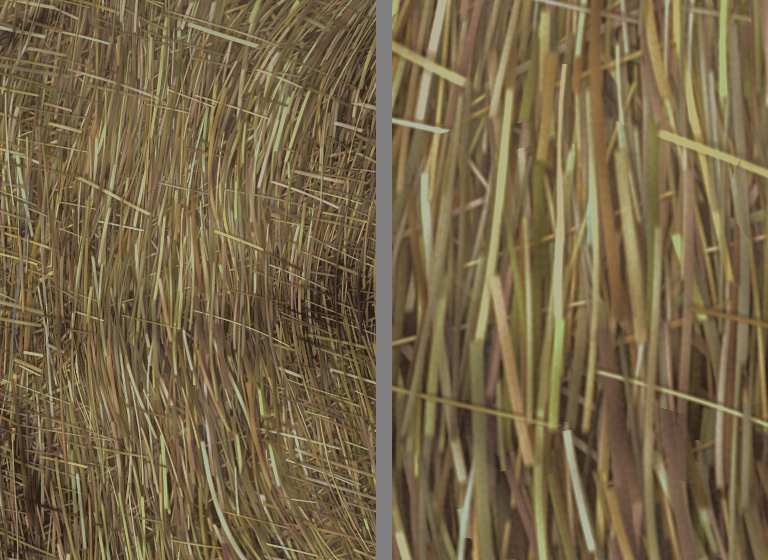
Left: the whole. Right: its middle third, enlarged.
Write a Shadertoy shader that draws this texture.

```glsl
#define LAYERS 28
#define CELL vec2(0.03, 0.16)
#define STEM_WIDTH 0.0024
#define SOFTNESS 0.0013
#define SHADOW_DEPTH 0.32
#define GRAIN 0.07
#define SHADE_COLOR vec3(0.21, 0.16, 0.12)
#define STEM_COLOR vec3(0.37, 0.30, 0.21)
#define STRAW_COLOR vec3(0.58, 0.50, 0.33)
#define PALE_COLOR vec3(0.67, 0.66, 0.50)
#define TWINE_COLOR vec3(0.47, 0.50, 0.54)

vec4 hash4(vec3 p) {
    vec4 q = fract(p.xyzx * vec4(0.1031, 0.1030, 0.0973, 0.1099));
    q += dot(q, q.wzxy + 33.33);
    return fract((q.xxyz + q.yzzw) * q.zywx);
}

vec2 gradient(vec2 cell) {
    float a = 6.2832 * hash4(vec3(cell, 7.0)).x;
    return vec2(cos(a), sin(a));
}

float gradientNoise(vec2 p) {
    vec2 i = floor(p), f = fract(p);
    vec2 u = f * f * f * (f * (f * 6.0 - 15.0) + 10.0);
    vec2 e = vec2(0.0, 1.0);
    float low = mix(dot(gradient(i), f), dot(gradient(i + e.yx), f - e.yx), u.x);
    float high = mix(dot(gradient(i + e.xy), f - e.xy), dot(gradient(i + 1.0), f - 1.0), u.x);
    return mix(low, high, u.y);
}

mat2 rotation(float a) {
    float c = cos(a), s = sin(a);
    return mat2(c, s, -s, c);
}

float blob(vec2 p, vec2 center, vec2 radius) {
    vec2 d = (p - center) / radius;
    return exp(-dot(d, d));
}

// Bends the upright stems: leaning right at the top, left at the bottom
vec2 flow(vec2 p) {
    float d = p.y - 0.5;
    p.x -= d * d * mix(0.2, 0.6, smoothstep(0.25, 0.65, p.x));
    p.x += 0.035 * gradientNoise(p * vec2(4.0, 3.0) + 3.7);
    return p;
}

// How tangled the hay is, from 0 to 1
float tangle(vec2 p) {
    float left = 1.0 - smoothstep(0.02, 0.2, p.x);
    float right = smoothstep(0.44, 0.56, p.x) * (1.0 - smoothstep(0.6, 0.85, p.y));
    float top = 0.6 * smoothstep(0.8, 0.95, p.y);
    return clamp(0.2 + 0.75 * max(max(left, right), top) + 0.3 * gradientNoise(p * 7.0), 0.0, 1.0);
}

// Broad light and dark areas
float lighting(vec2 p) {
    float light = 0.14 * blob(p, vec2(0.34, 0.6), vec2(0.18, 0.3));
    light += 0.12 * blob(p, vec2(0.53, 0.2), vec2(0.07, 0.1));
    light -= 0.34 * blob(p, vec2(0.61, 0.45), vec2(0.12, 0.13));
    light -= 0.22 * blob(p, vec2(0.02, 0.1), vec2(0.12, 0.18));
    light -= 0.18 * blob(p, vec2(0.66, 0.9), vec2(0.08, 0.1));
    light -= 0.4 * blob(rotation(-0.55) * (p - vec2(0.05, 0.95)), vec2(0.0), vec2(0.1, 0.02));
    return light + 0.22 * gradientNoise(p * vec2(9.0, 6.0)) + 0.12 * gradientNoise(p * 21.0);
}

// Draws one layer of stems over hay = (tone, hue, saturation)
vec3 layStems(vec3 hay, vec2 p, float layer, float mess) {
    vec4 kind = hash4(vec3(layer, 3.0, 11.0));
    bool crossing = mod(layer, 3.0) > 1.5;
    float scale = crossing ? mix(0.45, 0.8, kind.y) : mix(0.75, 1.15, kind.y);
    float angle = (kind.x - 0.5) * (crossing ? 2.7 : 0.36);
    float presence = crossing ? mess : 1.0 - 0.55 * mess;
    vec2 q = rotation(angle) * (p - vec2(0.34, 0.5)) / scale + kind.zw;
    vec2 home = floor(q / CELL);
    for (int y = -1; y <= 1; y++)
    for (int x = -1; x <= 1; x++) {
        vec2 cell = home + vec2(x, y);
        vec4 place = hash4(vec3(cell, layer));
        vec4 look = hash4(vec3(cell, layer + 50.0));
        if (look.w > presence) continue;
        vec2 v = rotation((place.z - 0.5) * 0.3) * (q - (cell + place.xy) * CELL) * scale;
        v.x += (look.y - 0.5) * 1.2 * v.y * v.y;
        float halfLength = mix(0.03, 0.13, place.w) * scale;
        float width = STEM_WIDTH * mix(0.5, 1.45, look.z * look.z);
        float d = abs(v.x);
        float ends = 1.0 - smoothstep(-0.003, 0.003, abs(v.y) - halfLength);
        float body = ends * (1.0 - smoothstep(width - SOFTNESS, width + SOFTNESS, d));
        float shadow = ends * (1.0 - smoothstep(width, width * 3.2, abs(v.x - 0.6 * width)));
        float tone = mix(0.15, 1.08, look.x) + 0.35 * (layer / float(LAYERS) - 0.5);
        tone += 0.09 * sin(v.y * 70.0 + look.y * 40.0) - 0.1 * v.x / width;
        hay.x *= 1.0 - SHADOW_DEPTH * shadow;
        hay = mix(hay, vec3(tone, fract(look.y * 7.0), fract(place.w * 9.0)), 0.92 * body);
    }
    return hay;
}

vec3 hayColor(vec3 hay) {
    vec3 color = mix(SHADE_COLOR, STEM_COLOR, clamp(hay.x / 0.27, -0.3, 1.0));
    color = mix(color, STRAW_COLOR, clamp((hay.x - 0.27) / 0.51, 0.0, 1.0));
    color = mix(color, PALE_COLOR, clamp((hay.x - 0.78) / 0.22, 0.0, 1.3));
    color *= 1.0 + (hay.y - 0.5) * vec3(-0.13, 0.09, 0.0);
    color.b *= 1.0 + 0.42 * (hay.z - 0.5);
    return color;
}

void mainImage(out vec4 fragColor, in vec2 fragCoord) {
    vec2 p = fragCoord / iResolution.y;
    vec2 bent = flow(p);
    float mess = tangle(p);
    vec3 hay = vec3(0.06, 0.4, 0.5);
    for (int i = 0; i < LAYERS; i++) hay = layStems(hay, bent, float(i), mess);
    hay.x += lighting(p) + GRAIN * gradientNoise(p * 330.0);
    vec3 color = hayColor(hay);

    // Faded twine hanging on the left
    float twineX = 0.025 + 0.1 * (p.y - 0.4) + 0.004 * sin(p.y * 25.0);
    float twine = 1.0 - smoothstep(0.0008, 0.0035, abs(p.x - twineX));
    twine *= smoothstep(0.34, 0.42, p.y) * (1.0 - smoothstep(0.64, 0.72, p.y));
    color = mix(color, TWINE_COLOR, 0.6 * twine);

    // Thin haze toward the top
    color = mix(color, vec3(0.46, 0.41, 0.33), 0.2 * smoothstep(0.65, 1.0, p.y));
    fragColor = vec4(color, 1.0);
}
```
